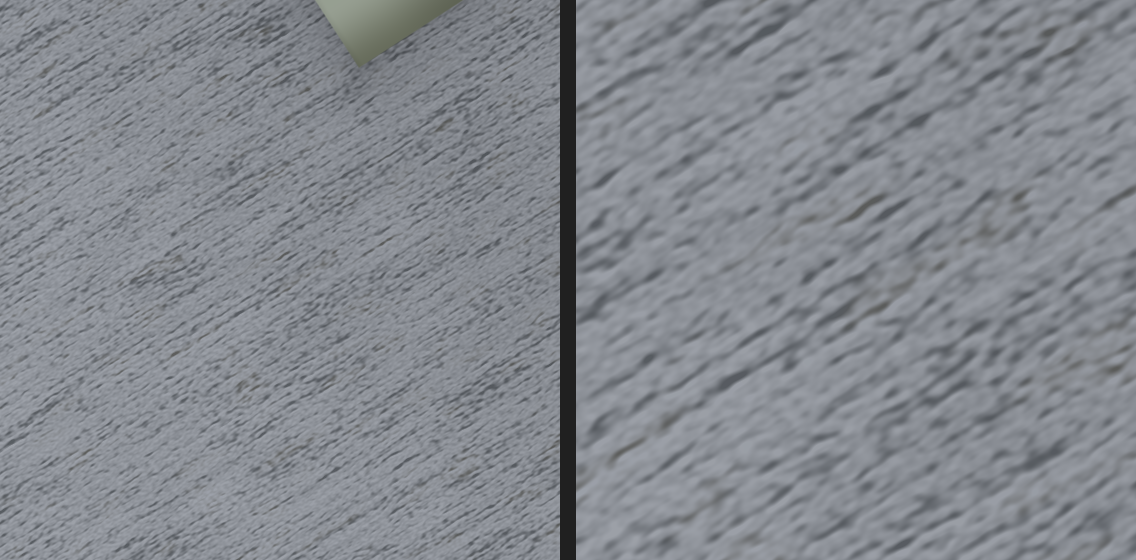
Left, the full canvas; right, a detail of the centre.
Write a Shadertoy shader that draws this texture.

```glsl
// Grey brushed plaster with slanted, broken grooves and a pale block corner above.
// Stretched gradient noise makes pores, streaks and fine grit; a small height
// difference lights them, and a rotated corner distance shapes the block.

#define GRAIN_ANGLE 0.56
#define BLOCK_ANGLE 0.576
#define BLOCK_TIP vec2(0.641, 0.879)
#define PLASTER_LIGHT vec3(0.578, 0.594, 0.622)
#define PLASTER_DARK vec3(0.340, 0.357, 0.378)
#define PORE_TINT vec3(0.370, 0.368, 0.350)
#define BLOCK_PALE vec3(0.590, 0.622, 0.570)
#define BLOCK_OLIVE vec3(0.400, 0.420, 0.355)
#define PORE_SCALE vec2(50.0, 175.0)
#define STREAK_SCALE vec2(5.5, 135.0)
#define GRIT_SCALE vec2(120.0, 210.0)
#define RELIEF 0.30

vec2 hashGradient(vec2 cell) {
    vec3 h = fract(vec3(cell.xyx) * vec3(0.1031, 0.1030, 0.0973));
    h += dot(h, h.yzx + 33.33);
    float angle = 6.28318 * fract((h.x + h.y) * h.z);
    return vec2(cos(angle), sin(angle));
}

float gradientNoise(vec2 p) {
    vec2 i = floor(p), f = p - i;
    vec2 u = f * f * f * (f * (f * 6.0 - 15.0) + 10.0);
    vec2 e = vec2(0.0, 1.0);
    float a = dot(hashGradient(i), f);
    float b = dot(hashGradient(i + e.yx), f - e.yx);
    float c = dot(hashGradient(i + e.xy), f - e.xy);
    float d = dot(hashGradient(i + e.yy), f - e.yy);
    return 1.4 * mix(mix(a, b, u.x), mix(c, d, u.x), u.y);
}

mat2 rotation(float a) {
    return mat2(cos(a), -sin(a), sin(a), cos(a));
}

// Depth of the grooves: short pores gathered in bands, long streaks and grit
float grooveDepth(vec2 q) {
    q.y += 0.003 * gradientNoise(q * vec2(6.0, 10.0) + 3.0);
    float band = gradientNoise(q * vec2(3.5, 19.0) + 11.0);
    float streak = gradientNoise(q * STREAK_SCALE + 27.0);
    float line = gradientNoise(q * vec2(16.0, 100.0) + 53.0);
    float pore = gradientNoise(q * PORE_SCALE + 41.0);
    float pit = gradientNoise(q * vec2(85.0, 140.0) + 63.0);
    float grit = gradientNoise(q * GRIT_SCALE + 85.0);
    float groove = 0.6 * pore + 0.5 * streak + 0.45 * line + 0.45 * pit + 0.3 * band;
    float carved = smoothstep(-0.15, 1.15, groove);
    return 0.80 * carved + 0.12 * streak + 0.10 * pit + 0.15 * grit;
}

vec3 plaster(vec2 uv) {
    vec2 q = rotation(GRAIN_ANGLE) * uv + 5.0;
    float depth = grooveDepth(q);
    float slope = depth - grooveDepth(q + vec2(0.001, 0.0030));
    float mottle = gradientNoise(q * vec2(5.0, 12.0) + 97.0);
    float stain = smoothstep(0.15, 0.6, gradientNoise(q * vec2(12.0, 32.0) + 131.0));
    vec3 dark = mix(PLASTER_DARK, PORE_TINT, 0.7 * stain);
    float amount = 0.10 + depth + RELIEF * slope + 0.06 * mottle;
    return mix(PLASTER_LIGHT, dark, clamp(amount, -0.1, 1.0));
}

vec3 blockFace(vec2 local) {
    float rise = smoothstep(-0.01, 0.12, local.y);
    vec3 face = mix(BLOCK_OLIVE, BLOCK_PALE, rise);
    face *= 1.0 - 0.08 * smoothstep(0.08, 0.22, local.x);
    return face * mix(0.95, 1.0, smoothstep(0.0, 0.012, local.x));
}

void mainImage(out vec4 fragColor, in vec2 fragCoord) {
    vec2 uv = fragCoord / iResolution.y;
    float pixel = 1.0 / iResolution.y;

    // Plaster under a light that fades toward the upper right
    vec3 color = plaster(uv);
    color *= 1.02 - 0.07 * smoothstep(0.5, 1.7, uv.x + uv.y);

    // Corner of the block and the soft shade around it
    vec2 local = rotation(BLOCK_ANGLE) * (uv - BLOCK_TIP);
    float outside = length(max(-local, 0.0));
    color *= 1.0 - 0.16 * exp(-outside / 0.045);
    float inside = min(local.x, local.y);
    color = mix(color, blockFace(local), smoothstep(-pixel, pixel, inside));

    fragColor = vec4(color, 1.0);
}
```
